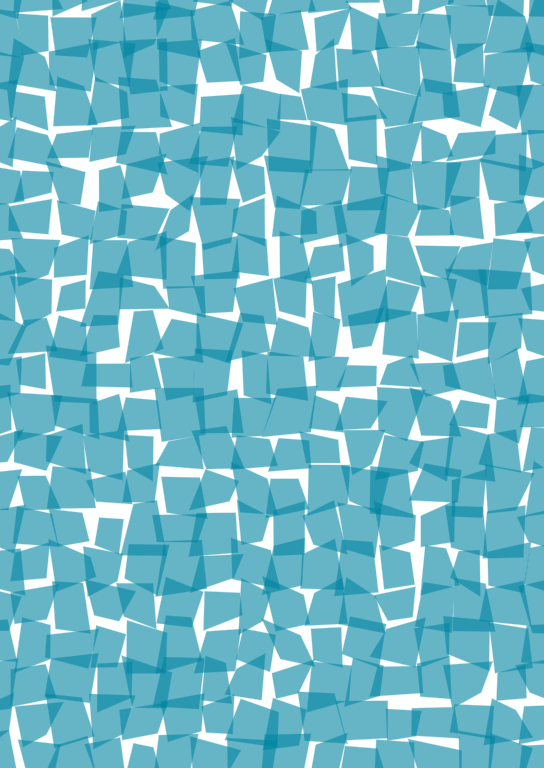
A Shadertoy shader for this pattern:

```glsl
// Loose mosaic of translucent, uneven teal quadrilaterals on white paper.

const vec3  PAPER   = vec3(0.995, 1.0, 1.0);
const vec3  INK     = vec3(0.0, 0.517, 0.633);
const float OPACITY = 0.6;              // darkening per layer
const float COLUMNS = 15.0;             // tiles across the canvas
const vec2  CELL    = vec2(1.0, 1.06);  // tile pitch, in column widths
const vec2  OFFSET  = vec2(0.53, 0.3);  // shift of the grid
const float JITTER  = 0.27;             // corner displacement, in cells
const float GROW    = 0.007;            // outward growth of each tile
const float SOFTEN  = 1.25;             // edge width, in screen samples
const float SEED    = 37.0;

vec2 hash22(vec2 p) {
    vec3 q = fract(vec3(p.xyx) * vec3(0.1031, 0.1030, 0.0973));
    q += dot(q, q.yzx + 33.33);
    return fract((q.xx + q.yz) * q.zy);
}

// Corner of a tile; side is 0 or 1 on each axis. Every tile has its own four.
vec2 tileCorner(vec2 cell, vec2 side) {
    vec2 jitter = (hash22(cell * 2.0 + side + SEED) * 2.0 - 1.0) * JITTER;
    return (cell + side + jitter) * CELL;
}

// Signed distance to the line a-b, positive on its right.
float lineDistance(vec2 p, vec2 a, vec2 b) {
    vec2 along = normalize(b - a);
    return dot(p - a, vec2(along.y, -along.x));
}

// Convex quadrilateral, corners counter-clockwise; negative inside.
float tileDistance(vec2 p, vec2 cell) {
    vec2 a = tileCorner(cell, vec2(0.0, 0.0));
    vec2 b = tileCorner(cell, vec2(1.0, 0.0));
    vec2 c = tileCorner(cell, vec2(1.0, 1.0));
    vec2 d = tileCorner(cell, vec2(0.0, 1.0));
    return max(max(lineDistance(p, a, b), lineDistance(p, b, c)),
               max(lineDistance(p, c, d), lineDistance(p, d, a))) - GROW;
}

void mainImage(out vec4 fragColor, in vec2 fragCoord) {
    float unit = COLUMNS / iResolution.x;
    vec2 p = fragCoord * unit + OFFSET;
    vec2 home = floor(p / CELL);
    float edge = SOFTEN * unit;

    // Light left after passing through every overlapping tile
    float light = 1.0;
    for (int y = -1; y <= 1; y++) {
        for (int x = -1; x <= 1; x++) {
            float dist = tileDistance(p, home + vec2(x, y));
            float coverage = clamp(0.5 - dist / edge, 0.0, 1.0);
            light *= 1.0 - OPACITY * coverage;
        }
    }

    fragColor = vec4(mix(INK, PAPER, light), 1.0);
}
```
